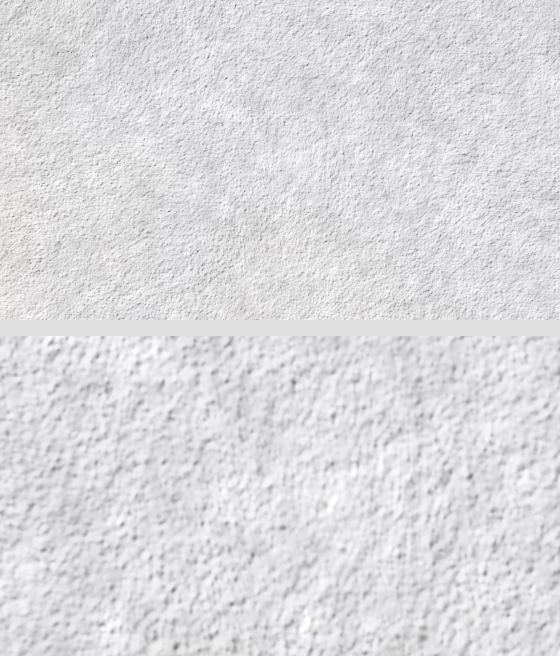
Top: the whole. Bottom: its middle third, enlarged.
A Shadertoy shader for this texture:

```glsl
// White stucco wall: fine rough grains lit from the upper left.
// Three layers of cellular bumps form a height field; its slope toward the
// light gives the shading, over broad clumps, soft stains and sparse pits.

vec3 hash3(vec2 cell) {
    vec3 q = fract(cell.xyx * vec3(0.1031, 0.1030, 0.0973));
    q += dot(q, q.yxz + 33.33);
    return fract((q.xxy + q.yzz) * q.zyx);
}

// Slow layered sines, about -1 to 1
float drift(vec2 p) {
    float a = sin(p.x * 4.1 + 1.7 * sin(p.y * 3.3 + 0.6));
    float b = sin(p.y * 6.7 - p.x * 3.9 + 1.4 * sin(p.x * 5.3 + 2.0));
    float c = sin(p.x * 13.0 + p.y * 9.0 + 2.0 * sin(p.y * 11.0 - p.x * 4.0));
    return 0.45 * a + 0.35 * b + 0.2 * c;
}

// Sum of jittered bumps and dents, slightly longer along the trowel direction
float bumps(vec2 p, vec2 along) {
    vec2 cell = floor(p);
    float sum = 0.0;
    for (int y = -1; y <= 1; y++) {
        for (int x = -1; x <= 1; x++) {
            vec2 id = cell + vec2(x, y);
            vec3 rnd = hash3(id);
            vec2 d = p - id - 0.05 - 0.9 * rnd.xy;
            float u = dot(d, along);
            float v = dot(d, vec2(-along.y, along.x));
            sum += (2.0 * rnd.z - 1.0) * exp(-4.8 * u * u - 7.0 * v * v);
        }
    }
    return sum;
}

float height(vec2 p, vec2 along) {
    return 0.8 * bumps(p * 54.0, along)
         + bumps(p * 104.0 + 17.3, along)
         + 0.7 * bumps(p * 176.0 + 41.7, along);
}

// Tiny scattered holes, 0 to 1
float pits(vec2 p) {
    vec2 q = p * 70.0;
    vec3 rnd = hash3(floor(q) + 71.0);
    float d = length(fract(q) - 0.3 - 0.4 * rnd.xy);
    return smoothstep(0.86, 1.0, rnd.z) * (1.0 - smoothstep(0.05, 0.3, d));
}

void mainImage(out vec4 fragColor, in vec2 fragCoord) {
    vec2 p = fragCoord / iResolution.y;
    vec2 uv = fragCoord / iResolution.xy;

    // Trowel direction wanders around the rising diagonal
    float angle = 0.75 + 0.9 * drift(p * 0.8 + 3.0);
    vec2 along = vec2(cos(angle), sin(angle));

    // Slope toward the light
    vec2 toLight = vec2(-0.0031, 0.0033);
    float relief = height(p, along) - height(p + toLight, along);

    // Worn, smoother patch near the middle
    vec2 fromWorn = (uv - vec2(0.525, 0.47)) * vec2(1.75, 1.0);
    float worn = exp(-150.0 * dot(fromWorn, fromWorn)) * (0.7 + 0.3 * drift(p * 5.0));
    relief *= (1.0 + 0.15 * drift(p * 2.2 + 8.0)) * (1.0 - 0.4 * worn);

    // Bright faces saturate, shaded faces fall off faster
    float tone = 0.870 + 0.111 * relief - 0.045 * relief * relief;

    // Clumps of grains in three sizes
    tone += 0.030 * bumps(p * 44.0 + 23.0, along) + 0.044 * bumps(p * 26.0 + 5.0, along);
    tone += 0.030 * bumps(p * 13.0 + 9.0, along);

    // Wide stains, darker upper corners, lighter foot of the wall
    tone += 0.011 * drift(p * 1.3) + 0.006 * drift(p * 4.0 + 5.0) + 0.03 * worn;
    tone -= 0.024 * smoothstep(0.5, 1.0, uv.y) * smoothstep(0.15, 0.6, abs(uv.x - 0.5));
    tone += 0.012 * (0.5 - uv.y);
    tone -= 0.12 * pits(p);

    // Cream stains at lower left, cooler toward the right and the top
    float warmth = 0.6 - uv.x - 0.5 * uv.y + 0.4 * drift(p + 2.0);
    vec3 tint = mix(vec3(0.999, 0.995, 1.006), vec3(1.006, 0.998, 0.991),
                    smoothstep(-0.4, 0.9, warmth));
    fragColor = vec4(clamp(tone * tint, 0.0, 1.0), 1.0);
}
```
